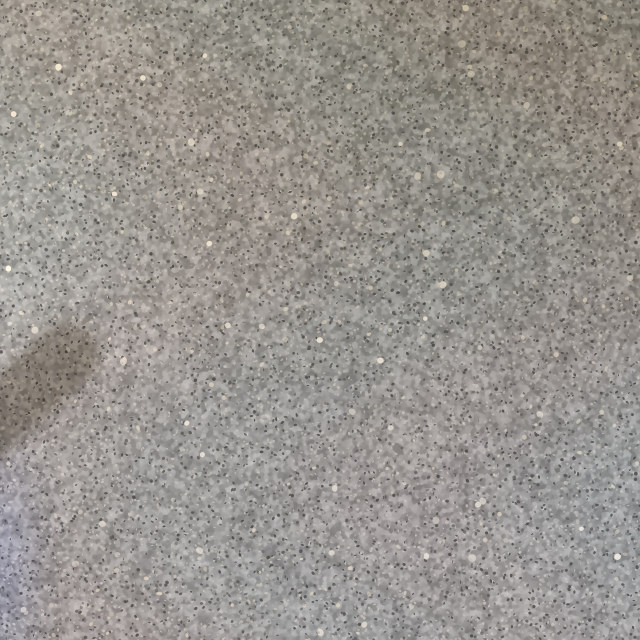
Give the GLSL for this texture, as a three.js fragment shader.

```glsl
#define DARK_CELLS 112.0
#define DARK_SHARE 0.40
#define DARK_RADIUS 0.0024
#define PALE_CELLS 120.0
#define PALE_SHARE 0.36
#define PALE_RADIUS 0.0022
#define CHIP_CELLS 24.0
#define CHIP_SHARE 0.10
#define CHIP_RADIUS 0.0052
#define EDGE_SOFTNESS 0.0011
#define GRAIN_CONTRAST 0.19
#define CLOUD_CONTRAST 0.05

varying vec2 vUv;

vec3 hash3(vec2 cell, float seed) {
  vec3 p = fract(vec3(cell.xyx + seed * 17.3) * vec3(0.1031, 0.1030, 0.0973));
  p += dot(p, p.yxz + 33.33);
  return fract((p.xxy + p.yzz) * p.zyx);
}

// Scattered oval grains, one at most per cell; returns their coverage
float grains(vec2 uv, float cells, float share, float radius, float stretch, float seed) {
  vec2 p = uv * cells;
  vec2 home = floor(p);
  float soft = EDGE_SOFTNESS * cells;
  float cover = 0.0;
  for (int y = -1; y <= 1; y++) {
    for (int x = -1; x <= 1; x++) {
      vec2 cell = home + vec2(float(x), float(y));
      vec3 place = hash3(cell, seed);
      vec3 form = hash3(cell, seed + 5.0);
      float angle = 6.2832 * form.y;
      vec2 axis = vec2(cos(angle), sin(angle));
      vec2 d = p - cell - place.xy;
      d = vec2(dot(d, axis), dot(d, vec2(-axis.y, axis.x)) * (1.0 + stretch * form.z));
      float size = radius * cells * mix(0.65, 1.25, place.z);
      float body = 1.0 - smoothstep(size - soft, size + soft, length(d));
      float strength = mix(0.45, 1.0, fract(form.z * 7.0 + place.z));
      cover = max(cover, body * strength * step(form.x, share));
    }
  }
  return cover;
}

// Soft cellular tone, centred on zero
float mottle(vec2 uv, float cells, float seed) {
  vec2 p = uv * cells;
  vec2 home = floor(p);
  float total = 0.0;
  float weights = 0.0;
  for (int y = -1; y <= 1; y++) {
    for (int x = -1; x <= 1; x++) {
      vec2 cell = home + vec2(float(x), float(y));
      vec3 r = hash3(cell, seed);
      vec2 d = p - cell - r.xy;
      float w = exp(-6.0 * dot(d, d));
      total += w * (r.z - 0.5);
      weights += w;
    }
  }
  return total / max(weights, 0.0001);
}

// Uneven daylight: warm and dim at top right, cool and bright at lower left
vec3 daylight(vec2 uv) {
  vec3 top = mix(vec3(0.615, 0.598, 0.562), vec3(0.530, 0.508, 0.462), smoothstep(0.0, 1.0, uv.x));
  vec3 bottom = mix(vec3(0.628, 0.608, 0.598), vec3(0.612, 0.610, 0.615), uv.x);
  vec3 light = mix(bottom, top, smoothstep(0.1, 1.05, uv.y));
  vec2 glow = (uv - vec2(0.0, 0.56)) / vec2(0.22, 0.25);
  light += vec3(0.055, 0.056, 0.060) * exp(-dot(glow, glow));
  vec2 cool = (uv - vec2(0.0, 0.12)) / vec2(0.06, 0.16);
  light += vec3(-0.045, -0.015, 0.055) * exp(-dot(cool, cool));
  return light;
}

// Blurred slanting shadow at the left edge
float shadow(vec2 uv) {
  vec2 start = vec2(-0.06, 0.295);
  vec2 span = vec2(0.165, 0.150);
  vec2 q = uv - start;
  float along = clamp(dot(q, span) / dot(span, span), 0.0, 1.0);
  return 1.0 - smoothstep(0.032, 0.068, length(q - span * along));
}

void main() {
  vec2 uv = vUv;

  // Stone ground
  vec3 color = daylight(uv);
  float cloud = mottle(uv, 38.0, 1.0) + 0.5 * mottle(uv, 11.0, 2.0);
  color += CLOUD_CONTRAST * cloud;
  color += GRAIN_CONTRAST * (mottle(uv, 165.0, 3.0) + 0.35 * mottle(uv, 85.0, 4.0));
  color += vec3(0.010, -0.002, -0.004) * sin(uv.x * 9.0 + 2.0 * sin(uv.y * 7.0));

  // Grains take on the local light
  vec3 light = daylight(uv) / 0.60;
  float dark = grains(uv, DARK_CELLS, DARK_SHARE, DARK_RADIUS, 0.9, 11.0);
  float pale = grains(uv, PALE_CELLS, PALE_SHARE, PALE_RADIUS, 1.0, 23.0);
  float medium = grains(uv, 56.0, 0.10, 0.0034, 0.6, 31.0);
  float chip = grains(uv, CHIP_CELLS, CHIP_SHARE, CHIP_RADIUS, 0.25, 43.0);
  color = mix(color, vec3(0.81, 0.79, 0.76) * light, 0.75 * pale);
  color = mix(color, vec3(0.27, 0.27, 0.265) * light, 0.85 * dark);
  color = mix(color, vec3(0.86, 0.83, 0.77) * light, 0.85 * medium);
  color = mix(color, vec3(0.92, 0.90, 0.86) * light, chip);

  color *= mix(vec3(1.0), vec3(0.76, 0.74, 0.70), shadow(uv));
  gl_FragColor = vec4(color, 1.0);
}
```
